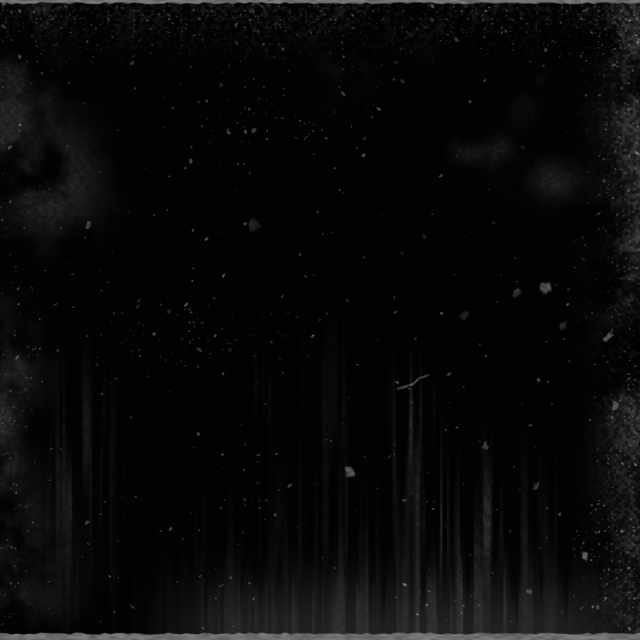
A Shadertoy shader for this texture:

```glsl
// A worn, near-black film plate: mottled haze gathers at the sides and foot,
// vertical streaks rise from the bottom, and dust lies over everything.
// Built from value noise, gaussian spots, jittered grids and rough borders.

float hash(vec2 p) {
    return fract(sin(dot(p, vec2(127.1, 311.7))) * 43758.5453);
}

float noise(vec2 p) {
    vec2 cell = floor(p), f = fract(p);
    f = f * f * (3.0 - 2.0 * f);
    float low = mix(hash(cell), hash(cell + vec2(1, 0)), f.x);
    float high = mix(hash(cell + vec2(0, 1)), hash(cell + vec2(1, 1)), f.x);
    return mix(low, high, f.y);
}

float fbm(vec2 p) {
    float sum = 0.0, gain = 0.5;
    for (int i = 0; i < 5; i++) {
        sum += gain * noise(p);
        p = mat2(1.6, 1.2, -1.2, 1.6) * p + 7.3;
        gain *= 0.5;
    }
    return sum;
}

float spot(vec2 p, vec2 centre, vec2 radius) {
    vec2 d = (p - centre) / radius;
    return exp(-dot(d, d));
}

// One irregular grain per chosen cell of a jittered grid.
float dust(vec2 p, float cells, float chance, float seed, float pixel) {
    vec2 q = p * cells, id = floor(q) + seed;
    vec2 centre = 0.3 + 0.4 * vec2(hash(id), hash(id + 31.7));
    vec2 d = fract(q) - centre;
    d.x += d.y * (hash(id + 9.1) - 0.5) * 1.6;
    float radius = mix(0.08, 0.25, pow(hash(id + 4.3), 2.0));
    float soft = max(pixel * cells, 0.12);
    float grain = 1.0 - smoothstep(radius - soft * 0.5, radius + soft, length(d));
    return grain * step(1.0 - chance, hash(id + 17.9)) * mix(0.3, 1.0, hash(id + 2.6));
}

// Mottled clouds, each given as centre and radius.
float clouds(vec2 p, float mottle) {
    vec4 shapes[11] = vec4[11](
        vec4(0.01, 0.83, 0.08, 0.14), vec4(0.09, 0.71, 0.07, 0.08),
        vec4(0.00, 0.43, 0.06, 0.08), vec4(0.00, 0.09, 0.10, 0.14),
        vec4(0.00, 0.25, 0.035, 0.20), vec4(0.82, 0.87, 0.025, 0.05),
        vec4(0.73, 0.768, 0.035, 0.02), vec4(0.78, 0.762, 0.022, 0.025),
        vec4(0.85, 0.715, 0.05, 0.03), vec4(0.54, 0.89, 0.035, 0.05),
        vec4(1.00, 0.60, 0.06, 0.50));
    float sum = 0.0;
    for (int i = 0; i < 11; i++) sum += spot(p, shapes[i].xy, shapes[i].zw);
    return min(sum, 1.3) * smoothstep(0.25, 0.68, mottle);
}

// Larger flakes: centre, radius and brightness.
float flakes(vec2 p) {
    vec4 marks[12] = vec4[12](
        vec4(0.853, 0.551, 0.010, 0.32), vec4(0.810, 0.543, 0.007, 0.20),
        vec4(0.547, 0.262, 0.009, 0.34), vec4(0.963, 0.365, 0.007, 0.34),
        vec4(0.140, 0.648, 0.005, 0.25), vec4(0.397, 0.648, 0.010, 0.13),
        vec4(0.915, 0.131, 0.006, 0.35), vec4(0.838, 0.242, 0.006, 0.22),
        vec4(0.758, 0.303, 0.006, 0.22), vec4(0.950, 0.474, 0.008, 0.32),
        vec4(0.881, 0.490, 0.007, 0.15), vec4(0.727, 0.508, 0.008, 0.12));
    vec2 warp = vec2(noise(p * 130.0), noise(p * 130.0 + 40.0)) - 0.5;
    float sum = 0.0;
    for (int i = 0; i < 12; i++) {
        vec2 d = (p + warp * 0.007 - marks[i].xy) / marks[i].z;
        d.y += d.x * (hash(marks[i].xy) - 0.8);
        sum += marks[i].w * (1.0 - smoothstep(0.5, 1.15, length(d)));
    }
    return sum;
}

// Thin vertical streaks with broken lengths.
float streaks(vec2 p) {
    float fine = noise(vec2(p.x * 190.0, p.y * 5.0));
    float wide = noise(vec2(p.x * 75.0 + 20.0, p.y * 3.0));
    float lines = smoothstep(0.45, 0.95, fine * 0.65 + wide * 0.45);
    float area = spot(p, vec2(0.13, 0.25), vec2(0.045, 0.14)) * 1.1
        + spot(p, vec2(0.645, 0.31), vec2(0.03, 0.11)) * 1.2
        + spot(p, vec2(0.74, 0.17), vec2(0.07, 0.10)) * 1.2
        + spot(p, vec2(0.46, 0.36), vec2(0.10, 0.12)) * 0.4
        + spot(p, vec2(0.60, 0.08), vec2(0.32, 0.16)) * 0.6;
    return lines * area * (0.65 + 0.5 * noise(p * vec2(220.0, 150.0)));
}

float scratch(vec2 p, vec2 a, vec2 b, float width, float pixel) {
    vec2 along = b - a;
    float t = clamp(dot(p - a, along) / dot(along, along), 0.0, 1.0);
    float bend = 0.006 * sin(t * 5.0) * (noise(p * 60.0) - 0.2);
    return 1.0 - smoothstep(width, width + 1.5 * pixel, length(p - a - along * t + vec2(0, bend)));
}

void mainImage(out vec4 fragColor, in vec2 fragCoord) {
    vec2 uv = fragCoord / iResolution.xy;
    float pixel = 1.0 / iResolution.y;
    float mottle = fbm(uv * 15.0), grit = noise(uv * 230.0);

    // Side haze and the glow along the foot, cut by dark streaks.
    float shade = 0.006 + 0.125 * clouds(uv, mottle) * (0.75 + 0.5 * grit);
    float foot = exp(-pow(uv.y / 0.095, 2.0)) * smoothstep(0.18, 0.40, uv.x);
    foot *= 1.0 - 0.6 * smoothstep(0.85, 1.0, uv.x);
    float cut = smoothstep(0.15, 0.55, noise(vec2(uv.x * 130.0, uv.y * 6.0)) + 0.5 - uv.y * 5.0);
    shade += 0.125 * foot * mix(0.35, 1.0, cut) + 0.13 * streaks(uv);

    // Dust is thick at the top and right, sparse and clustered inside.
    float rim = exp(-pow((1.0 - uv.y) / 0.07, 2.0)) + exp(-pow((1.0 - uv.x) / 0.055, 2.0));
    float side = exp(-pow(uv.x / 0.06, 2.0));
    float cluster = spot(uv, vec2(0.42, 0.81), vec2(0.10, 0.04))
        + spot(uv, vec2(0.30, 0.48), vec2(0.13, 0.06))
        + spot(uv, vec2(0.37, 0.215), vec2(0.06, 0.02))
        + spot(uv, vec2(0.92, 0.15), vec2(0.06, 0.05));
    vec2 bent = uv + 0.004 * (vec2(noise(uv * 90.0), noise(uv * 90.0 + 50.0)) - 0.5);
    shade += 0.30 * dust(bent, 85.0, 0.022 + 0.12 * cluster + 0.10 * rim, 3.0, pixel);
    shade += 0.24 * dust(bent, 150.0, 0.016 + 0.15 * cluster + 0.30 * rim + 0.10 * side, 61.0, pixel);
    shade += 0.09 * min(rim, 1.2) * smoothstep(0.45, 0.95, grit * 0.6 + mottle * 0.6);
    shade += flakes(uv) * (0.7 + 0.4 * grit);
    shade += 0.24 * scratch(uv, vec2(0.622, 0.392), vec2(0.669, 0.414), 0.0008, pixel) * (0.4 + grit);

    // Rough pale borders at the top and bottom.
    float rough = 0.003 * (noise(vec2(uv.x * 110.0, 2.0)) - 0.5);
    float border = smoothstep(0.995 - pixel, 0.995 + pixel, uv.y + rough)
        + 1.0 - smoothstep(0.010 - pixel, 0.010 + pixel, uv.y + rough);
    shade = mix(shade, 0.36 + 0.14 * noise(uv * vec2(90.0, 240.0)), border);
    fragColor = vec4(vec3(clamp(shade, 0.0, 1.0)), 1.0);
}
```
